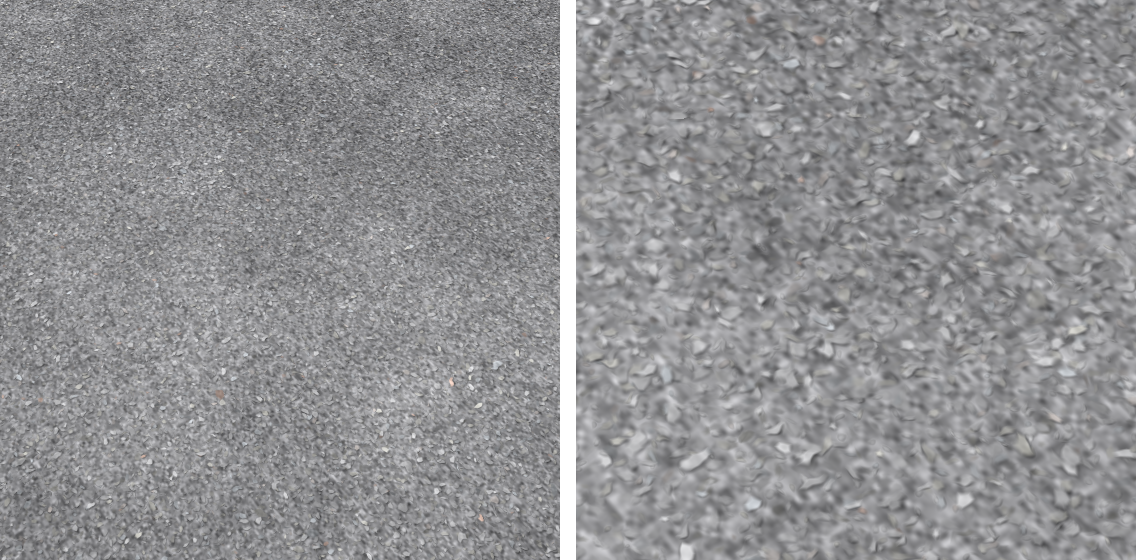
Left, the full canvas; right, a detail of the centre.
A WebGL 2 fragment shader for this texture:

```glsl
#version 300 es
precision highp float;

#define HORIZON 2.2
#define BASE_TONE 0.565
#define FINE_CONTRAST 0.44
#define PATCH_CONTRAST 0.15
#define FAR_DARKENING 0.045
#define GRIT_CELLS 122.0
#define CHIP_CELLS 80.0
#define STONE_CELLS 38.0
#define SHADOW 0.24
#define EDGE_BLUR 0.0018
#define RAGGEDNESS 0.0050

uniform vec2 u_resolution;
out vec4 fragColor;

// Integer hash: three random values per cell and seed
vec3 hash3(vec2 cell, int seed) {
    uvec3 v = uvec3(ivec3(ivec2(cell), seed)) * 1664525u + 1013904223u;
    v.x += v.y * v.z; v.y += v.z * v.x; v.z += v.x * v.y;
    v ^= v >> 16u;
    v.x += v.y * v.z; v.y += v.z * v.x; v.z += v.x * v.y;
    return vec3(v >> 8u) / 16777216.0;
}

// Three independent smooth noise channels
vec3 valueNoise(vec2 p, int seed) {
    vec2 i = floor(p), f = fract(p);
    f = f * f * (3.0 - 2.0 * f);
    vec3 a = hash3(i, seed);
    vec3 b = hash3(i + vec2(1, 0), seed);
    vec3 c = hash3(i + vec2(0, 1), seed);
    vec3 d = hash3(i + vec2(1, 1), seed);
    return mix(mix(a, b, f.x), mix(c, d, f.x), f.y);
}

// Scaled distance to an irregular rounded stone: 1 on its outline
float stoneDistance(vec2 q, vec3 rnd) {
    float angle = rnd.x * 6.2832;
    float side = 0.0;
    for (int k = 0; k < 5; k++) {
        float a = angle + float(k) * 1.2566;
        float reach = 0.7 + 0.5 * fract(rnd.y * 7.3 + float(k) * 0.618);
        side = max(side, dot(q, vec2(cos(a), sin(a))) / reach);
    }
    return mix(length(q), side, 0.65);
}

// Mineral tint: mostly neutral, pale cream, bluish or rarely rust
vec3 mineral(float tone, float pick) {
    vec3 tint = vec3(0.995, 0.997, 1.006);
    if (pick < 0.004) tint = vec3(1.12, 0.95, 0.87);
    else if (pick < 0.03) tint = vec3(1.03, 0.99, 0.97);
    else if (pick < 0.18) tint = vec3(1.01, 1.005, 0.97);
    else if (pick < 0.26) tint = vec3(0.97, 0.998, 1.025);
    return tone * tint;
}

// Scatter one size of grain; blur is the edge width in ground units
vec3 scatter(vec3 col, vec2 ground, float cells, float fill, vec2 radii,
             vec2 tones, float opacity, float blur, int seed) {
    vec2 p = ground * cells;
    vec2 home = floor(p);
    for (int j = -1; j <= 1; j++)
    for (int i = -1; i <= 1; i++) {
        vec2 cell = home + vec2(i, j);
        vec3 place = hash3(cell, seed);
        if (place.z > fill) continue;
        vec3 shape = hash3(cell, seed + 1);
        vec3 look = hash3(cell, seed + 2);
        float radius = mix(radii.x, radii.y, shape.z * shape.z);
        float turn = look.z * 3.1416;
        mat2 spin = mat2(cos(turn), sin(turn), -sin(turn), cos(turn));
        float stretch = mix(1.0, 2.1, shape.y);
        vec2 squeeze = vec2(inversesqrt(stretch), sqrt(stretch)) / radius;
        vec2 q = p - cell - 0.1 - 0.8 * place.xy;

        // Contact shadow, slightly below the grain
        vec2 below = q + vec2(-0.18, 0.3) * radius;
        float shade = 1.0 - smoothstep(0.7, 1.6, length((spin * below) * squeeze));
        float tone = mix(tones.x, tones.y, look.x);
        col *= 1.0 - SHADOW * shade * smoothstep(0.5, 0.8, tone);

        float d = stoneDistance((spin * q) * squeeze, shape);
        float edge = blur * cells / radius;
        float cover = 1.0 - smoothstep(1.0 - edge, 1.0 + edge, d);
        float strength = opacity * mix(0.6, 1.0, fract(place.z * 91.7));
        col = mix(col, mineral(tone, look.y), cover * strength);
    }
    return col;
}

void main() {
    vec2 uv = gl_FragCoord.xy / u_resolution;

    // Receding ground plane
    float depth = HORIZON / (HORIZON - uv.y);
    vec2 ground = vec2((uv.x - 0.5) * u_resolution.x / u_resolution.y, HORIZON) * depth;
    float blur = max(EDGE_BLUR, 0.7 / u_resolution.y) * depth;

    // Broad wear, leaning fine mottling and ragged grain outlines
    float wear = 0.6 * valueNoise(ground * 4.0, 11).x + 0.4 * valueNoise(ground * 13.0, 12).x - 0.5;
    float far = smoothstep(0.58, 0.82, uv.y + 0.25 * wear);
    vec2 lean = mat2(0.8, -0.45, 0.6, 0.6) * ground;
    vec3 coarse = valueNoise(lean * 125.0, 14) - 0.5;
    vec3 small = valueNoise(lean * 215.0, 13) - 0.5;
    float fine = 0.6 * small.x + 0.4 * coarse.x;
    vec3 col = (BASE_TONE + FINE_CONTRAST * fine) * vec3(0.993, 0.993, 1.012);
    vec2 ragged = ground + RAGGEDNESS * coarse.yz;

    // Grit, bright chips and larger stones
    col = scatter(col, ragged, GRIT_CELLS, 0.7, vec2(0.25, 0.58), vec2(0.38, 0.82), 0.75, blur, 20);
    col = scatter(col, ragged, CHIP_CELLS, 0.28 + 0.14 * far, vec2(0.2, 0.48), vec2(0.62, 0.92), 0.9, blur, 30);
    col = scatter(col, ragged, STONE_CELLS, 0.15, vec2(0.15, 0.36), vec2(0.45, 0.92), 0.8, blur, 40);

    // Binder grain over everything; the far part is darker and crisper
    col += 0.14 * small.y + PATCH_CONTRAST * wear - FAR_DARKENING * far;
    col = mix(vec3(BASE_TONE), col, 1.0 + 0.15 * far);
    fragColor = vec4(clamp(col, 0.0, 1.0), 1.0);
}
```
